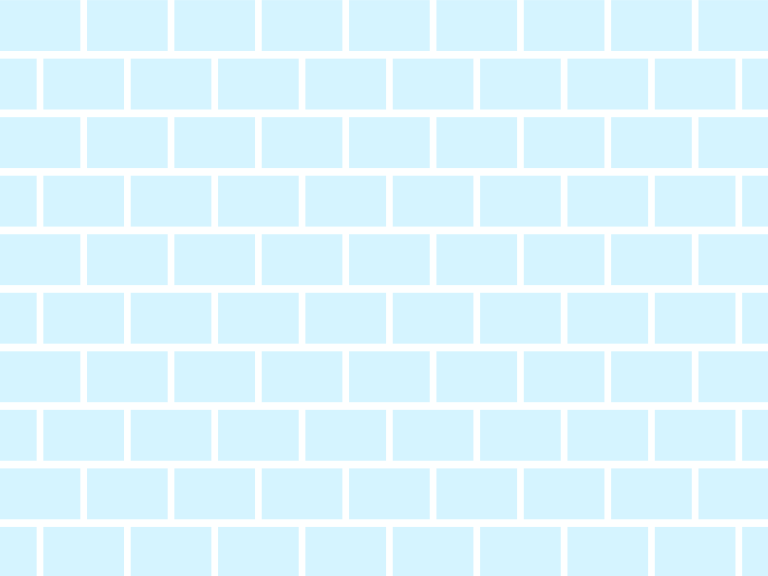
This pattern is drawn by a Shadertoy shader. Its source:

```glsl
// Position relative to the centre of the nearest brick, in canvas heights
vec2 brickLocal(vec2 uv, vec2 pitch) {
    vec2 cell = uv / pitch + vec2(0.542, 0.0965);
    cell.x += 0.5 * mod(floor(cell.y), 2.0); // running bond: shift alternate rows
    return (fract(cell) - 0.5) * pitch;
}

// Antialiased coverage of a sharp-cornered rectangle
float rectCoverage(vec2 p, vec2 halfSize, float pixel) {
    vec2 edge = clamp((halfSize - abs(p)) / pixel + 0.5, 0.0, 1.0);
    return edge.x * edge.y;
}

void mainImage(out vec4 fragColor, in vec2 fragCoord) {
    vec2 uv = fragCoord / iResolution.y;
    vec2 pitch = vec2(0.15165, 0.10163);
    vec2 joint = vec2(0.0116, 0.0133);

    vec2 local = brickLocal(uv, pitch);
    float brick = rectCoverage(local, 0.5 * (pitch - joint), 1.0 / iResolution.y);

    vec3 mortarColor = vec3(0.995, 1.0, 1.0);
    vec3 brickColor = vec3(0.837, 0.957, 1.0);
    fragColor = vec4(mix(mortarColor, brickColor, brick), 1.0);
}
```
